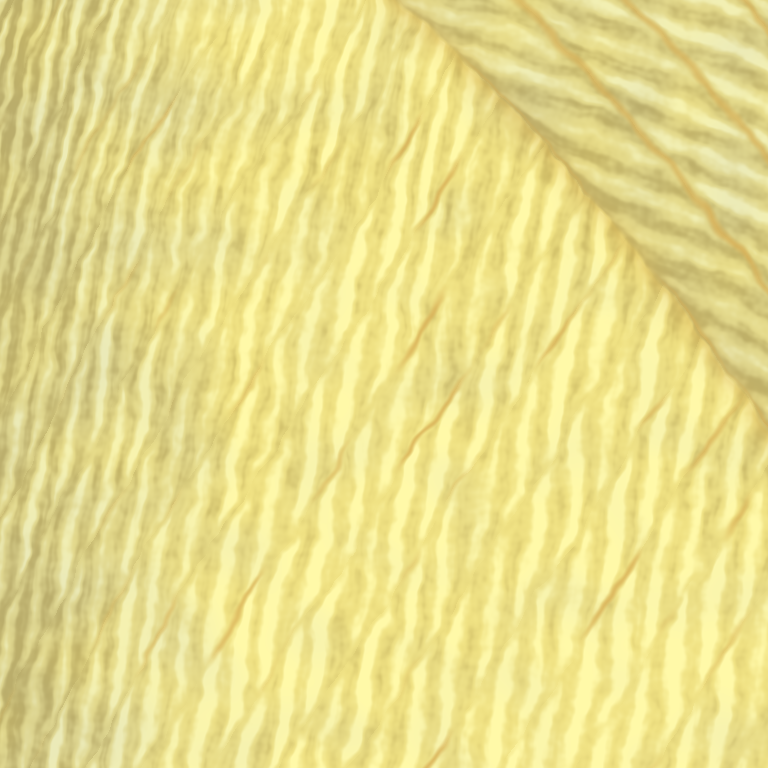
A WebGL 1 fragment shader for this texture:

```glsl
precision highp float;
uniform vec2 u_resolution;

const float TAU = 6.2831853;
const vec3 SHADE = vec3(0.79, 0.72, 0.385);
const vec3 GOLD = vec3(0.94, 0.885, 0.515);
const vec3 PALE = vec3(1.0, 0.975, 0.66);
const vec3 ORANGE = vec3(0.85, 0.69, 0.34);
const vec3 COOL_TINT = vec3(0.94, 0.955, 1.07);

float hash(vec2 p) {
  return fract(sin(dot(p, vec2(127.1, 311.7))) * 43758.545);
}

vec2 gradientAt(vec2 cell) {
  float angle = TAU * hash(cell);
  return vec2(cos(angle), sin(angle));
}

// Gradient noise, roughly -0.7 to 0.7
float noise(vec2 p) {
  vec2 i = floor(p), f = fract(p);
  vec2 u = f * f * f * (f * (f * 6.0 - 15.0) + 10.0);
  vec2 e = vec2(1.0, 0.0);
  float a = dot(gradientAt(i), f);
  float b = dot(gradientAt(i + e.xy), f - e.xy);
  float c = dot(gradientAt(i + e.yx), f - e.yx);
  float d = dot(gradientAt(i + e.xx), f - e.xx);
  return mix(mix(a, b, u.x), mix(c, d, u.x), u.y);
}

// q.x counts plies along the yarn, q.y counts yarns across.
// Returns ply brightness and closeness to the gap between yarns.
vec2 twistedYarn(vec2 q, float slant) {
  float row = floor(q.y);
  float v = q.y - row - 0.5;
  float phase = q.x - slant * (v + 0.5 * v * v * v) + hash(vec2(row, 3.0));
  float ply = floor(phase + 0.5);
  float rim = abs(v) * 2.0;
  float body = 1.0 - 0.75 * smoothstep(0.7, 1.0, rim);
  float offset = 0.16 * (hash(vec2(ply, row + 9.0)) - 0.5);
  float ridge = pow(0.5 + 0.5 * cos(TAU * (phase - ply - offset)), 1.4);
  float strength = 0.55 + 0.65 * hash(vec2(ply, row));
  float fibre = noise(vec2(phase * 5.0, q.x * 3.0 + row * 7.0));
  float tone = 0.32 + body * (0.58 * ridge * strength + 0.2 * fibre);
  return vec2(tone, smoothstep(0.84, 1.0, rim));
}

vec3 woolColour(float tone) {
  vec3 low = mix(SHADE, GOLD, smoothstep(-0.05, 0.46, tone));
  return mix(low, PALE, smoothstep(0.4, 0.84, tone));
}

// Broad layer of steep yarns, turning steeper at the left side
vec2 mainLayer(vec2 p) {
  vec2 axis = vec2(0.545, 0.839);
  float along = dot(p, axis);
  float across = dot(p, vec2(-axis.y, axis.x));
  float turn = max(0.3 - p.x, 0.0);
  across += 0.45 * turn * turn + 0.012 * noise(p * 6.0);
  across += 0.007 * noise(p * 19.0 + 8.0);
  along += 0.018 * noise(p * 9.0 + 4.0) + 0.008 * noise(p * 24.0);
  float rows = across * 13.5 + 1.2 * across * across;
  float slant = mix(1.75, 2.1, smoothstep(0.3, 0.9, p.y - 0.3 * p.x));
  return twistedYarn(vec2(along / 0.095, rows), slant);
}

// Crossing layer, given its position along and beyond the edge
vec2 crossLayer(vec2 p, float along, float beyond) {
  float across = beyond + 0.008 * noise(p * 8.0);
  float shift = 0.012 * noise(p * 17.0);
  return twistedYarn(vec2((along + shift) / 0.1, across / 0.105), 1.9);
}

void main() {
  vec2 p = gl_FragCoord.xy / u_resolution;
  vec2 warped = p + 0.004 * vec2(noise(p * 45.0), noise(p * 45.0 + 19.0));

  // Curved diagonal edge between the two layers
  vec2 fromTop = warped - vec2(0.52, 1.0);
  float along = dot(fromTop, vec2(0.651, -0.759));
  float s = along / 0.737;
  float beyond = dot(fromTop, vec2(0.759, 0.651)) - 0.088 * s * (1.0 - s);
  beyond += 0.006 * noise(p * 22.0);
  float crossing = smoothstep(-0.004, 0.004, beyond);

  vec2 under = mainLayer(warped);
  vec2 over = crossLayer(warped, along, beyond);
  vec2 yarn = mix(under, over, crossing);

  // Uneven light, stray tufts and fine fuzz
  float cloud = noise(p * 3.5 + 11.0);
  float tuft = noise(p * vec2(26.0, 17.0) + 5.0);
  float fuzz = noise(p * 55.0) + 0.8 * noise(p * 110.0);
  float leftSide = 1.0 - smoothstep(0.0, 0.42, p.x);
  float tone = yarn.x + 0.16 * cloud + 0.15 * tuft + 0.13 * fuzz;
  tone += 0.05 * smoothstep(0.8, 0.1, p.y) * (1.0 - leftSide);
  tone -= 0.24 * leftSide * leftSide + 0.13 * crossing;
  tone -= 0.13 * leftSide * smoothstep(0.7, 1.0, p.y);
  tone -= 0.18 * exp(-abs(beyond) * 45.0);
  vec3 colour = woolColour(tone);

  // Cooler wool at the left and in the crossing layer
  float cool = 1.1 * leftSide + 0.8 * crossing + 0.08 + 0.8 * noise(p * 11.0);
  colour *= mix(vec3(1.0), COOL_TINT, clamp(cool, 0.0, 1.3));

  // Warm light caught in the gaps and under the edge
  float patchy = smoothstep(0.05, 0.4, noise(p * 8.0 + 31.0));
  patchy = max(patchy, 0.8 * crossing);
  float warmth = yarn.y * patchy * (1.0 - 0.8 * leftSide) * 0.75;
  warmth = max(warmth, 0.35 * exp(-abs(beyond + 0.004) * 80.0));
  colour = mix(colour, ORANGE, warmth);

  gl_FragColor = vec4(clamp(colour, 0.0, 1.0), 1.0);
}
```
